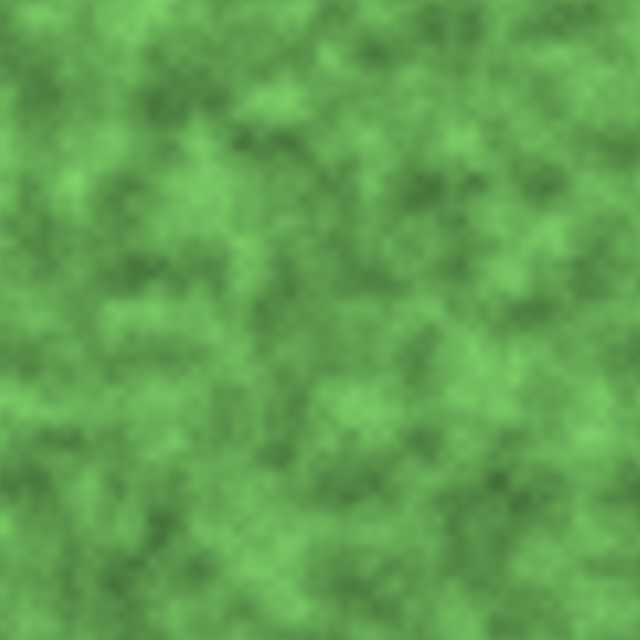
Give the GLSL for this texture, as a WebGL 1 fragment shader.

```glsl
precision highp float;
// Soft mottled green, like blurred moss or grass seen from above.
// Three octaves of smooth value noise are summed and mapped to
// a single green hue running from dark to light.
uniform vec2 u_resolution;

// Sine-free hash: lattice point to 0..1
float hash(vec2 p) {
  vec3 q = fract(vec3(p.xyx) * 0.1031);
  q += dot(q, q.yzx + 33.33);
  return fract((q.x + q.y) * q.z);
}

// Value noise with smooth interpolation between lattice points
float valueNoise(vec2 p) {
  vec2 cell = floor(p);
  vec2 f = fract(p);
  vec2 blend = f * f * (3.0 - 2.0 * f);
  float bottom = mix(hash(cell), hash(cell + vec2(1.0, 0.0)), blend.x);
  float top = mix(hash(cell + vec2(0.0, 1.0)), hash(cell + vec2(1.0, 1.0)), blend.x);
  return mix(bottom, top, blend.y);
}

// Sum of octaves, each twice as fine and half as strong
float cloud(vec2 p) {
  float sum = 0.0;
  float total = 0.0;
  float amplitude = 0.5;
  for (int octave = 0; octave < 3; octave++) {
    sum += amplitude * valueNoise(p);
    total += amplitude;
    p = p * 2.0 + vec2(17.3, 41.7);
    amplitude *= 0.5;
  }
  return sum / total;
}

void main() {
  vec2 uv = gl_FragCoord.xy / min(u_resolution.x, u_resolution.y);
  float shade = cloud(uv * 15.0 + vec2(5.2, 9.4));

  vec3 darkGreen = vec3(0.246, 0.410, 0.206);
  vec3 lightGreen = vec3(0.516, 0.860, 0.430);
  gl_FragColor = vec4(mix(darkGreen, lightGreen, shade), 1.0);
}
```
